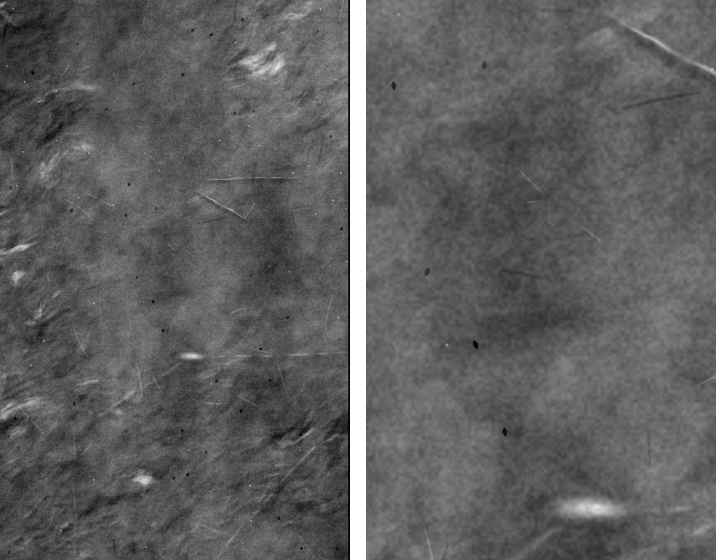
Left: the whole. Right: its middle third, enlarged.
Reproduce this texture procedurally as a Shadertoy shader.

```glsl
// A worn, crumpled dark grey sheet with folds, scratches, dust and film grain.
// Broad tonal bands carry slope-lit ridged noise and stretched glints; thin
// strokes are scattered on jittered grids, and a few creases cross the sheet.

const float PI = 3.14159;

float hash21(vec2 p) {
    vec3 q = fract(p.xyx * vec3(0.1031, 0.1030, 0.0973));
    q += dot(q, q.yzx + 33.33);
    return fract((q.x + q.y) * q.z);
}

mat2 rotation(float a) {
    float c = cos(a), s = sin(a);
    return mat2(c, -s, s, c);
}

float noise(vec2 p) {
    vec2 i = floor(p), f = fract(p), e = vec2(1.0, 0.0);
    f = f * f * (3.0 - 2.0 * f);
    return mix(mix(hash21(i), hash21(i + e), f.x),
               mix(hash21(i + e.yx), hash21(i + e.xx), f.x), f.y);
}

float fbm(vec2 p) {
    float sum = 0.0, amp = 0.5;
    for (int i = 0; i < 5; i++) {
        sum += amp * noise(p);
        p = rotation(0.6) * p * 2.03 + 17.3;
        amp *= 0.5;
    }
    return sum / 0.97;
}

vec2 warp(vec2 p, float amount) {
    return p + amount * vec2(fbm(p * 5.0), fbm(p * 5.0 + 31.0));
}

// Height of the crumpled film: sharp ridges running along the given angle
float wrinkles(vec2 p, float angle) {
    vec2 q = rotation(angle) * warp(p, 0.15) * vec2(7.0, 15.0);
    float sum = 0.0, amp = 0.6;
    for (int i = 0; i < 4; i++) {
        sum += amp * (1.0 - abs(2.0 * noise(q) - 1.0));
        q = rotation(0.35) * q * 2.1 + 9.7;
        amp *= 0.55;
    }
    return sum;
}

// Bright smears where the film catches the light
float glints(vec2 p, float angle, float low) {
    vec2 q = rotation(angle) * warp(p, 0.12) * vec2(11.0, 30.0);
    return smoothstep(low, low + 0.26, fbm(q + 80.0));
}

// Scattered tapered strokes; size = half length and half width in cells
float strokes(vec2 p, float cells, float share, vec2 size, float angle, float spread, float seed) {
    vec2 g = p * cells, home = floor(g);
    float blur = cells / iResolution.x, ink = 0.0;
    for (int j = -1; j <= 1; j++)
    for (int i = -1; i <= 1; i++) {
        vec2 id = home + vec2(i, j), key = id + seed;
        if (hash21(key) > share) continue;
        vec2 centre = id + vec2(hash21(key + 11.3), hash21(key + 23.7));
        vec2 q = rotation(angle + spread * (hash21(key + 37.1) - 0.5)) * (g - centre);
        q.y += (hash21(key + 41.9) - 0.5) * q.x * q.x * 0.5;
        float t = clamp(q.x / size.x, -1.0, 1.0);
        float d = length(q - vec2(t * size.x, 0.0));
        float w = size.y * (1.0 - 0.8 * t * t);
        ink = max(ink, (1.0 - smoothstep(w * 0.3, w + blur, d)) * (0.3 + 0.7 * hash21(key + 53.3)));
    }
    return ink;
}

// Fold from a to b: a broken lit line with a soft shadow on its lower side
float crease(vec2 p, vec2 a, vec2 b, float width) {
    vec2 dir = normalize(b - a), q = p - a;
    float along = dot(q, dir) / length(b - a);
    float side = dot(q, vec2(-dir.y, dir.x)) + 0.018 * (fbm(p * 9.0) - 0.5);
    float ends = smoothstep(-0.02, 0.15, along) * (1.0 - smoothstep(0.75, 1.02, along));
    float lit = exp(-pow(side / width, 2.0)) * (0.15 + smoothstep(0.3, 0.8, noise(p * 38.0)));
    return ends * (lit - 0.35 * exp(-pow((side + 3.5 * width) / (3.0 * width), 2.0)));
}

float blob(vec2 p, vec2 centre, vec2 radius) {
    vec2 q = (p - centre) / radius;
    return exp(-dot(q, q));
}

// Broad light and dark areas of the sheet
float sheetTone(vec2 p) {
    vec2 c = vec2(p.x + 0.1 * (fbm(p * 3.0) - 0.5), p.y);
    float tone = 0.37 - 0.06 * (1.0 - smoothstep(0.15, 0.24, c.x));
    tone -= 0.10 * blob(p, vec2(0.08, 1.6), vec2(0.45, 0.28));
    tone += 0.08 * blob(p, vec2(0.95, 1.5), vec2(0.35, 0.4));
    tone += 0.03 * blob(p, vec2(0.63, 0.9), vec2(0.13, 0.6));
    tone -= 0.05 * blob(c, vec2(0.5, 0.95), vec2(0.06, 0.5));
    tone -= 0.06 * blob(c, vec2(0.79, 0.9), vec2(0.07, 0.45));
    tone -= 0.07 * smoothstep(0.58, 0.7, c.x) * (1.0 - smoothstep(0.4, 0.62, p.y));
    tone += 0.18 * (fbm(p * vec2(8.0, 2.0)) - 0.5);
    return tone + 0.2 * (fbm(warp(p, 0.2) * 9.0) - 0.5) + 0.17 * (fbm(p * 34.0) - 0.5);
}

void mainImage(out vec4 fragColor, in vec2 fragCoord) {
    vec2 p = fragCoord / iResolution.x;
    float grey = sheetTone(p);
    // Crumpling is strongest at the left, bottom and upper right
    float rough = max(1.0 - smoothstep(0.12, 0.4, p.x), 1.0 - smoothstep(0.3, 0.7, p.y));
    rough = max(rough, smoothstep(0.5, 0.75, p.x) * smoothstep(1.1, 1.35, p.y));
    float patches = smoothstep(0.38, 0.65, fbm(p * 6.0 + 50.0));
    rough = 0.22 + 0.78 * rough * (0.4 + 0.6 * patches);
    vec2 light = vec2(-0.002, 0.004);
    float slope = wrinkles(p - light, 0.5) - wrinkles(p + light, 0.5);
    grey += rough * (0.26 * slope + 0.3 * max(slope - 0.2, 0.0));
    grey += rough * (0.4 * patches * glints(p, 0.4, 0.59) - 0.14 * glints(p + 5.0, 0.7, 0.5));
    // Scratches, creases and cross folds
    float worn = smoothstep(0.3, 0.7, noise(p * 25.0));
    grey += 0.13 * worn * strokes(p, 8.0, 0.7, vec2(0.4, 0.012), 0.5, PI, 70.0);
    grey -= 0.08 * worn * strokes(p, 9.0, 0.5, vec2(0.4, 0.02), 0.8, 2.0, 120.0);
    grey += 0.12 * crease(p, vec2(0.22, 0.37), vec2(0.57, 0.60), 0.004);
    grey += 0.12 * crease(p, vec2(0.58, -0.03), vec2(1.0, 0.44), 0.004);
    grey += 0.30 * crease(p, vec2(0.55, 1.06), vec2(0.72, 0.96), 0.002);
    grey += 0.14 * crease(p, vec2(0.50, 0.575), vec2(1.05, 0.59), 0.003);
    grey += 0.20 * crease(p, vec2(0.55, 1.09), vec2(0.88, 1.09), 0.002);
    grey += 0.10 * crease(p, vec2(0.22, -0.1), vec2(0.21, 0.42), 0.003);
    float shine = blob(p, vec2(0.55, 0.583), vec2(0.03, 0.009)) + 0.5 * blob(p, vec2(0.25, 1.35), vec2(0.03, 0.008));
    grey += 0.8 * shine * fbm(p * vec2(40.0, 80.0));
    // Dust, pinholes, scan lines and grain
    grey += 0.40 * strokes(p, 24.0, 0.06, vec2(0.02, 0.05), 0.0, PI, 200.0);
    grey -= 0.32 * strokes(p, 18.0, 0.09, vec2(0.06, 0.05), 1.2, 1.5, 260.0);
    grey += 0.02 * (noise(p * vec2(6.0, 250.0)) - 0.5);
    grey += 0.07 * (noise(p * 317.0) + noise(rotation(0.5) * p * 210.0) - 1.0);
    // Dark strip beyond the right edge
    grey *= 1.0 - 0.95 * smoothstep(0.993, 0.997, p.x);
    fragColor = vec4(vec3(clamp(grey, 0.0, 1.0)), 1.0);
}
```
